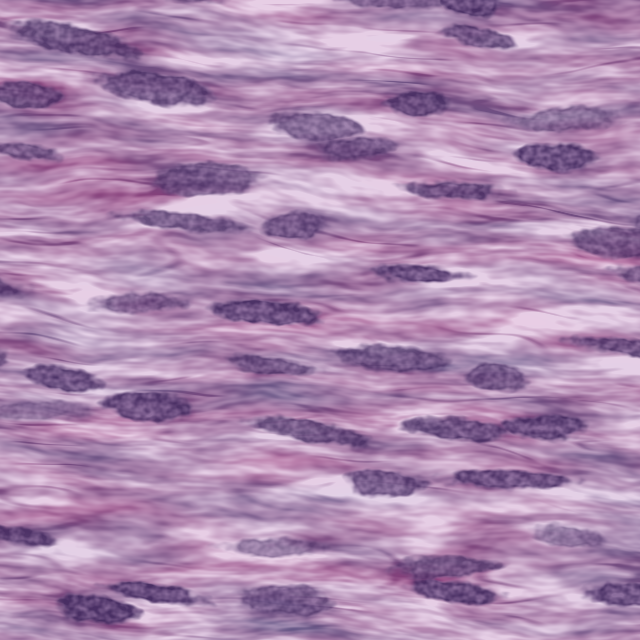
A WebGL 1 fragment shader for this texture:

```glsl
precision highp float;
// Stained fibrous tissue: wavy pink-violet fibres with dark, spindle-shaped nuclei.
uniform vec2 u_resolution;

#define NUCLEUS_CELL vec2(0.21, 0.098)
#define NUCLEUS_SHARE 0.78
#define NUCLEUS_EDGE 0.0035
#define FIBRE_SLOPE 0.05
#define FIBRE_CONTRAST 1.25
#define FIBRE_LEVEL 0.54
#define FIBRE_DARK vec3(0.46, 0.29, 0.50)
#define FIBRE_MID vec3(0.69, 0.53, 0.69)
#define FIBRE_LIGHT vec3(0.90, 0.81, 0.90)
#define CHROMATIN_DARK vec3(0.27, 0.17, 0.38)
#define CHROMATIN_LIGHT vec3(0.53, 0.41, 0.60)
#define PINK_SHIFT vec3(0.09, -0.06, -0.03)

vec2 hash2(vec2 p) {
  vec3 q = fract(p.xyx * vec3(0.1031, 0.1030, 0.0973));
  q += dot(q, q.yzx + 33.33);
  return fract((q.xx + q.yz) * q.zy);
}

vec2 gradientAt(vec2 cell) {
  float angle = 6.2832 * hash2(cell + 71.0).x;
  return vec2(cos(angle), sin(angle));
}

// Gradient noise, centred on zero.
float noise(vec2 p) {
  vec2 i = floor(p), f = p - i;
  vec2 w = f * f * f * (f * (f * 6.0 - 15.0) + 10.0);
  vec2 e = vec2(1.0, 0.0);
  float bottom = mix(dot(gradientAt(i), f), dot(gradientAt(i + e), f - e), w.x);
  float top = mix(dot(gradientAt(i + e.yx), f - e.yx), dot(gradientAt(i + 1.0), f - 1.0), w.x);
  return mix(bottom, top, w.y);
}

// Bend the plane so that horizontal streaks follow the tissue.
vec2 followFibres(vec2 p) {
  p.y += FIBRE_SLOPE * p.x + 0.030 * noise(p * vec2(3.0, 5.0) + 4.0);
  p.y += 0.006 * noise(p * vec2(11.0, 28.0) + 19.0);
  return p;
}

// Scattered nuclei: x is the opacity, y the distance to the nearest outline.
vec2 nuclei(vec2 p, float wobble) {
  vec2 result = vec2(0.0, 1.0);
  float homeRow = floor(p.y / NUCLEUS_CELL.y);
  for (int j = -1; j <= 1; j++) {
    float row = homeRow + float(j);
    float stagger = hash2(vec2(row, 5.0)).x * NUCLEUS_CELL.x;
    float homeColumn = floor((p.x + stagger) / NUCLEUS_CELL.x);
    for (int i = -1; i <= 1; i++) {
      vec2 id = vec2(homeColumn + float(i), row) + 40.0;
      vec2 place = hash2(id), size = hash2(id + 113.0), look = hash2(id + 257.0);
      if (hash2(id + 391.0).x > NUCLEUS_SHARE) continue;

      vec2 centre = (id - 40.0 + 0.5 + 0.7 * (place - 0.5)) * NUCLEUS_CELL;
      vec2 d = p - centre + vec2(stagger, 0.0);
      float tilt = mix(-0.19, 0.07, look.x);
      d = mat2(cos(tilt), -sin(tilt), sin(tilt), cos(tilt)) * d;

      vec2 halfSize = vec2(mix(0.046, 0.102, size.x), mix(0.012, 0.025, size.y));
      vec2 q = d / halfSize;
      q.y *= 1.0 + 0.45 * (place.x - 0.5) * clamp(q.x, -1.0, 1.0);
      float outline = (length(q) - 1.0) * halfSize.y + wobble;
      float cover = 1.0 - smoothstep(-NUCLEUS_EDGE, NUCLEUS_EDGE, outline);
      result.x = max(result.x, cover * mix(0.45, 0.97, sqrt(look.y)));
      result.y = min(result.y, outline);
    }
  }
  return result;
}

void main() {
  vec2 p = gl_FragCoord.xy / min(u_resolution.x, u_resolution.y);
  vec2 flow = followFibres(p);

  float wobble = 0.006 * noise(p * vec2(26.0, 48.0)) + 0.003 * noise(p * vec2(70.0, 110.0));
  vec2 nucleus = nuclei(p, wobble);

  // Fibre bundles down to fine fibrils
  float bundle = noise(flow * vec2(3.0, 14.0) + 7.0);
  float strand = noise(flow * vec2(5.0, 38.0) + 31.0);
  float fibril = noise(flow * vec2(11.0, 82.0) + 53.0);
  float grain = noise(flow * vec2(36.0, 150.0) + 89.0);
  float tone = 0.35 * bundle + 0.38 * strand + 0.34 * fibril + 0.22 * grain;
  tone = FIBRE_LEVEL + FIBRE_CONTRAST * tone;

  // Pale clefts, dark creases and uneven halos beside the nuclei
  float opening = noise(flow * vec2(5.5, 21.0) + 101.0);
  float crease = noise(flow * vec2(4.0, 27.0) + 149.0);
  float creaseMask = smoothstep(-0.1, 0.3, noise(flow * vec2(7.0, 16.0) + 173.0));
  float halo = 1.0 - smoothstep(0.0, 0.014, nucleus.y);
  tone += 0.32 * smoothstep(0.10, 0.34, opening);
  tone -= 0.32 * creaseMask * (1.0 - smoothstep(0.0, 0.08, abs(crease)));
  tone += halo * (0.7 * opening - 0.03);
  tone = clamp(tone, 0.0, 1.0);

  vec3 colour = mix(FIBRE_DARK, FIBRE_MID, smoothstep(0.0, 0.5, tone) * 0.4 + min(tone * 2.0, 1.0) * 0.6);
  colour = mix(colour, FIBRE_LIGHT, max(tone * 2.0 - 1.0, 0.0));
  float pink = noise(flow * vec2(3.5, 18.0) + 211.0) + 0.5 * noise(flow * vec2(8.0, 50.0) + 239.0);
  colour += PINK_SHIFT * pink * (1.2 - tone);

  // Mottled chromatin with a darker rim
  float chromatin = 0.50 + 0.75 * noise(p * vec2(62.0, 92.0) + 17.0);
  chromatin += 0.5 * noise(p * vec2(125.0, 150.0) + 43.0) + 0.35 * bundle;
  chromatin -= 0.22 * (1.0 - smoothstep(0.0, 0.004, abs(nucleus.y + 0.003)));
  vec3 stain = mix(CHROMATIN_DARK, CHROMATIN_LIGHT, clamp(chromatin, 0.0, 1.0));
  colour = mix(colour, stain, nucleus.x);

  gl_FragColor = vec4(clamp(colour, 0.0, 1.0), 1.0);
}
```
